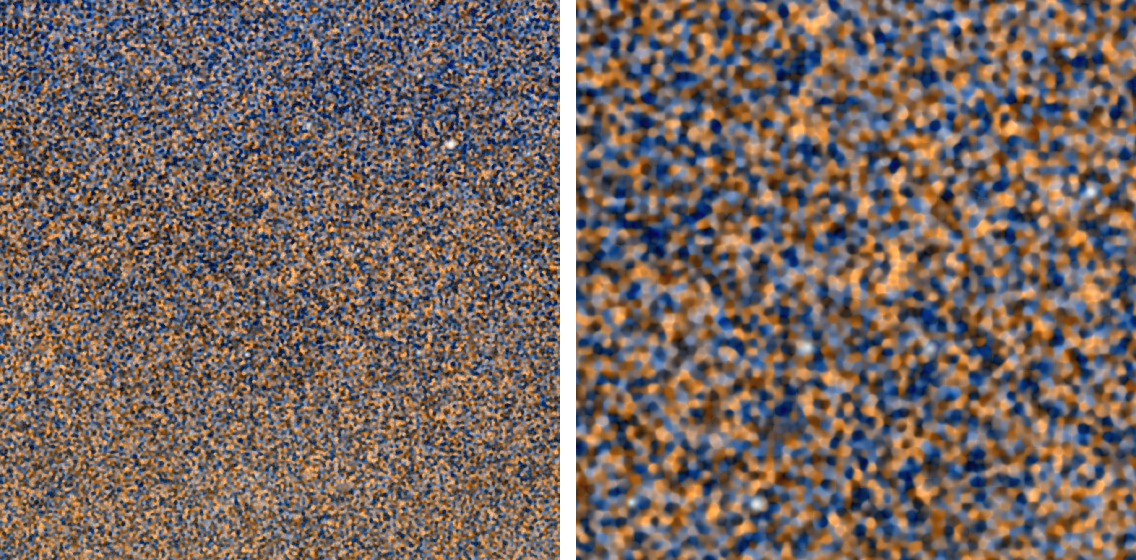
Left, the full canvas; right, a detail of the centre.
This texture is drawn by a WebGL 1 fragment shader. Its source:

```glsl
precision highp float;
// Fine orange and navy grain over a dusky blue-to-brown haze with scattered faint stars.

uniform vec2 u_resolution;

#define GRAIN_CELLS 215.0
#define GRAIN_JITTER 0.7
#define GRAIN_CONTRAST 1.12
#define LIGHT_AXIS vec3(0.140, 0.112, 0.088)
#define WARM_AXIS vec3(0.130, 0.028, -0.085)
#define HAZE_TOP vec3(0.375, 0.375, 0.425)
#define HAZE_MIDDLE vec3(0.450, 0.390, 0.360)
#define HAZE_BOTTOM vec3(0.515, 0.437, 0.375)
#define STAR_CELLS 10.0
#define STAR_RADIUS 0.0036
#define BRIGHT_STAR vec2(0.805, 0.742)

// Three uniform random values per lattice point
vec3 hash3(vec2 p) {
  vec3 q = fract(p.xyx * vec3(0.1031, 0.1030, 0.0973));
  q += dot(q, q.yxz + 33.33);
  return fract((q.xxy + q.yzz) * q.zyx);
}

// Cellular grain: x is lightness, y is warmth, both with unit variance
vec2 grain(vec2 p) {
  vec2 cell = floor(p);
  vec2 total = vec2(0.0);
  float power = 0.0;
  for (int j = -1; j <= 1; j++) {
    for (int i = -1; i <= 1; i++) {
      vec2 id = cell + vec2(float(i), float(j));
      vec2 jitter = (hash3(id + 17.0).xy - 0.5) * GRAIN_JITTER;
      vec2 d = id + 0.5 + jitter - p;
      float d2 = dot(d, d);
      float weight = (1.0 - 0.8 * d2) * exp(-1.6 * d2);
      total += weight * (hash3(id + 341.0).xy - 0.5) * 3.46;
      power += weight * weight;
    }
  }
  return total / sqrt(max(power, 0.15));
}

// Broad uneven patches from layered sines, about -1 to 1
float patches(vec2 p) {
  float a = sin(p.x * 6.0 + 2.0 * sin(p.y * 5.0 + 1.0));
  float b = sin(p.y * 13.0 - p.x * 5.0 + 1.5 * sin(p.x * 9.0));
  float c = sin(p.x * 21.0 + p.y * 17.0 + 2.0 * sin(p.y * 15.0));
  return 0.45 * a + 0.35 * b + 0.2 * c;
}

vec3 haze(vec2 uv) {
  float drift = uv.y + 0.05 * patches(uv) + 0.12 * (uv.x - 0.5);
  vec3 color = mix(HAZE_BOTTOM, HAZE_MIDDLE, smoothstep(0.0, 0.5, drift));
  color = mix(color, HAZE_TOP, smoothstep(0.55, 0.98, drift));
  return color * (1.0 + 0.06 * patches(uv * 1.3 + 2.7));
}

// Soft core with a faint halo
float starGlow(float dist, float radius) {
  float r = dist / radius;
  return exp(-r * r) + 0.25 * exp(-1.1 * r);
}

vec3 addStars(vec3 color, vec2 uv) {
  vec2 id = floor(uv * STAR_CELLS);
  vec3 place = hash3(id + 71.0);
  vec3 look = hash3(id + 157.0);
  vec2 center = (id + 0.2 + 0.6 * place.xy) / STAR_CELLS;
  float present = step(place.z, mix(0.12, 0.38, center.y));
  float radius = STAR_RADIUS * (0.75 + 0.6 * look.x * look.x);
  float glow = present * mix(0.55, 0.95, look.y)
             * starGlow(length(uv - center), radius);
  vec3 tint = mix(vec3(0.78, 0.91, 1.0), vec3(1.0, 0.93, 0.84), look.z * look.z);
  color = mix(color, tint, min(glow, 1.0));

  float bright = starGlow(length(uv - BRIGHT_STAR), STAR_RADIUS * 2.0);
  return mix(color, vec3(1.0, 0.96, 0.92), min(bright, 1.0));
}

void main() {
  vec2 uv = gl_FragCoord.xy / u_resolution.y;
  vec2 speck = grain(uv * GRAIN_CELLS);
  float contrast = GRAIN_CONTRAST * mix(0.92, 1.06, smoothstep(0.0, 0.6, uv.y));
  vec3 color = haze(uv) + contrast * (speck.x * LIGHT_AXIS + speck.y * WARM_AXIS);
  color = addStars(clamp(color, vec3(0.03, 0.04, 0.06), vec3(1.0)), uv);
  gl_FragColor = vec4(color, 1.0);
}
```
